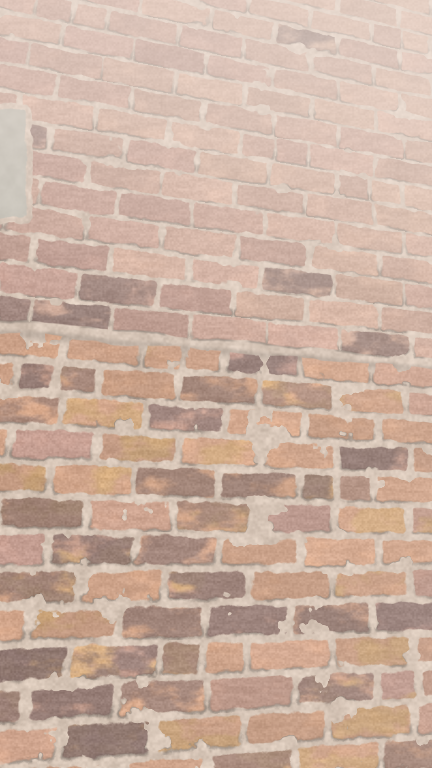
This texture is drawn by a WebGL 2 fragment shader. Its source:

```glsl
#version 300 es
precision highp float;

uniform vec2 u_resolution;
out vec4 outColor;

const vec2 CANVAS = vec2(1.0, 1.7778);
const float HORIZON = 0.47;        // height at which courses run level
const float CONVERGE = 0.16;       // narrowing of courses to the right
const float BRICK_PITCH = 0.213;
const float BRICK_ASPECT = 2.35;
const float LEDGE_ROW = 12.0;      // course where old and newer walls meet
const float JOINT_OLD = 0.105;
const float JOINT_NEW = 0.062;
const float SPLIT_CHANCE = 0.11;
const float DARK_OLD = 0.43;
const float DARK_NEW = 0.07;
const vec3 MORTAR = vec3(0.83, 0.76, 0.70);
const vec3 ORANGE = vec3(0.84, 0.65, 0.53);
const vec3 OCHRE = vec3(0.83, 0.67, 0.46);
const vec3 ROSE = vec3(0.77, 0.61, 0.56);
const vec3 PEACH = vec3(0.87, 0.72, 0.63);
const vec3 SOOT = vec3(0.53, 0.44, 0.42);
const vec3 SLAB = vec3(0.74, 0.73, 0.69);
const vec3 HAZE = vec3(0.95, 0.90, 0.87);

float hash(vec2 p) {
  vec3 q = fract(p.xyx * 0.1031);
  q += dot(q, q.yzx + 33.33);
  return fract((q.x + q.y) * q.z);
}

float noise(vec2 p) {
  vec2 i = floor(p), f = fract(p);
  f = f * f * (3.0 - 2.0 * f);
  return mix(mix(hash(i), hash(i + vec2(1, 0)), f.x),
             mix(hash(i + vec2(0, 1)), hash(i + vec2(1, 1)), f.x), f.y);
}

float fbm(vec2 p) {
  float sum = 0.0, gain = 0.5;
  for (int i = 0; i < 4; i++) {
    sum += gain * noise(p);
    p = p * 2.03 + 17.3;
    gain *= 0.5;
  }
  return sum / 0.9375;
}

float boxDistance(vec2 p, vec2 halfSize, float radius) {
  vec2 q = abs(p) - halfSize + radius;
  return length(max(q, 0.0)) + min(max(q.x, q.y), 0.0) - radius;
}

// Perspective: canvas position to (brick, course) coordinates
vec2 wallCoords(vec2 p) {
  float rise = (p.y - HORIZON) / (1.0 - CONVERGE * p.x);
  float course = (4.584 + 10.88 * rise) / (1.0 - 0.136 * rise) + 0.5;
  float across = (p.x - 0.83) / (1.0 - 0.16 * rise) + 0.83;
  return vec2(across * (1.0 + 0.1 * across) / BRICK_PITCH, course);
}

vec3 brickColor(vec2 id, vec2 local, vec2 p, float newer) {
  float tone = hash(id + 3.7), kind = hash(id + 41.2);
  vec3 oldTone = mix(ORANGE, ROSE, smoothstep(0.55, 1.0, tone));
  vec3 newTone = mix(ROSE, PEACH, clamp(tone * 0.8 + p.x * 0.5 - 0.15, 0.0, 1.0));
  vec3 color = mix(oldTone, newTone, newer);
  // Ochre patches and soot stains
  float blotch = fbm(p * vec2(13.0, 20.0) + id * 5.3);
  float patchy = smoothstep(0.45, 0.65, blotch) * step(0.5, hash(id + 8.8));
  color = mix(color, OCHRE, patchy * (1.0 - newer) * 0.75);
  float chance = id.y == LEDGE_ROW ? 0.55 : mix(DARK_OLD, DARK_NEW, newer);
  float dark = step(kind, chance) * mix(0.65, 1.0, tone);
  float stain = smoothstep(0.25, 0.6, fbm(p * vec2(16.0, 28.0) + id * 9.1)
              + 0.14 - 0.12 * abs(local.x));
  color = mix(color, SOOT, stain * max(dark * 0.9, 0.17));
  // Horizontal wear and fine grain
  color += 0.09 * (fbm(p * vec2(28.0, 130.0)) - 0.5);
  color += 0.07 * (noise(p * 230.0) - 0.5);
  return color * mix(0.95, 1.05, hash(id + 77.0));
}

void main() {
  vec2 p = gl_FragCoord.xy / u_resolution * CANVAS;
  float soft = 14.0 / u_resolution.x;
  vec2 wall = wallCoords(p);
  wall += 0.07 * (vec2(noise(p * 9.0), noise(p * 11.0 + 50.0)) - 0.5);
  float newer = step(LEDGE_ROW, wall.y);

  // Running bond, with some bricks split into two short ones
  vec2 id = vec2(0.0, floor(wall.y));
  float shifted = wall.x - mix(0.9, 0.45, mod(id.y, 2.0));
  shifted += 0.12 * (hash(vec2(id.y, 9.0)) - 0.5);
  id.x = floor(shifted);
  vec2 cell = vec2(fract(shifted), fract(wall.y)) - 0.5;
  float width = 1.0;
  if (hash(id + 19.0) < SPLIT_CHANCE) {
    width = 0.5;
    id.x += 0.5 * step(0.0, cell.x);
    cell.x = abs(cell.x) - 0.25;
  }
  vec2 local = cell * vec2(BRICK_ASPECT, 1.0);
  float joint = mix(JOINT_OLD, JOINT_NEW, newer) + 0.05 * (hash(id + 61.0) - 0.4);
  float edge = boxDistance(local, vec2(BRICK_ASPECT * width, 1.0) * 0.5 - joint, 0.08);
  float rough = fbm(p * 42.0);
  edge += 0.17 * (rough - 0.48);
  edge += 0.45 * smoothstep(0.64, 0.84, fbm(p * 15.0 + 31.0)) * (1.0 - 0.6 * newer);

  // Mortar ledge along the seam
  float seam = wall.y - LEDGE_ROW + 0.03;
  float ledge = 0.17 + 0.25 * (fbm(p * vec2(12.0, 20.0) + 5.0) - 0.4) - abs(seam);
  edge = max(edge, ledge);

  vec3 mortar = MORTAR + 0.16 * (rough - 0.5) + 0.07 * (noise(p * 160.0) - 0.5);
  mortar *= 1.0 - 0.14 * smoothstep(0.0, -0.2, seam) * smoothstep(-0.5, -0.2, seam);
  vec3 brick = brickColor(id, local, p, newer);
  vec3 color = mix(brick, mortar, smoothstep(-soft, soft, edge));
  // Shadow gathered under the lower brick edges
  float lip = exp(-pow((edge - 0.02) / 0.045, 2.0)) * smoothstep(0.15, -0.35, local.y);
  color *= 1.0 - 0.24 * lip * smoothstep(0.3, 0.6, noise(p * 25.0));

  // Grey slab set in mortar at the left edge
  float slab = boxDistance(p - vec2(0.0, 1.4), vec2(0.06, 0.125), 0.01) + 0.012 * (rough - 0.5);
  color = mix(mortar, color, smoothstep(-0.002, 0.002, slab - 0.014));
  color = mix(SLAB + 0.08 * (rough - 0.5), color, smoothstep(-0.002, 0.002, slab));

  // Daylight washing out the top and right
  float glare = smoothstep(0.85, 1.85, p.y + 0.12 * p.x) * 0.48 + 0.1 * p.x;
  color = mix(color, HAZE, glare + 0.04);
  outColor = vec4(clamp(color, 0.0, 1.0), 1.0);
}
```
